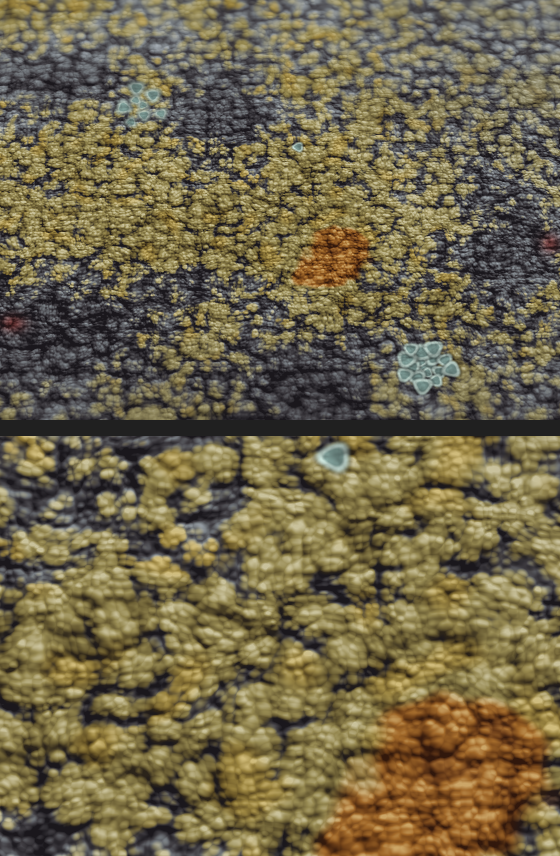
Top: the whole. Bottom: its middle third, enlarged.
Write a Shadertoy shader that draws this texture.

```glsl
// Macro view of yellow crust lichen on dark stone, in shallow focus.
// Smooth-max domes form a lit grainy relief; gradient noise spreads the crust,
// and the relief softens away from the focal band. Cups and a rust clump sit on top.

const float TAU = 6.28318;
const vec2 LIGHT_DIR = vec2(0.25, 0.97);

// Bare stone patches: centre, radii
const vec4 BARE[6] = vec4[6](
    vec4(0.50, 0.71, 0.11, 0.11), vec4(1.20, 0.40, 0.13, 0.09),
    vec4(0.08, 0.20, 0.28, 0.13), vec4(0.72, 0.07, 0.14, 0.10),
    vec4(0.13, 0.82, 0.17, 0.06), vec4(0.42, 0.32, 0.13, 0.05));

vec2 hash22(vec2 p) {
    vec3 q = fract(p.xyx * vec3(0.1031, 0.1030, 0.0973));
    q += dot(q, q.yzx + 33.33);
    return fract((q.xx + q.yz) * q.zy);
}

float cornerSlope(vec2 cell, vec2 offset) {
    float angle = TAU * hash22(cell).x;
    return dot(vec2(cos(angle), sin(angle)), offset);
}

float gradientNoise(vec2 p) {
    vec2 i = floor(p), f = p - i, e = vec2(1.0, 0.0);
    vec2 u = f * f * f * (f * (f * 6.0 - 15.0) + 10.0);
    float low = mix(cornerSlope(i, f), cornerSlope(i + e, f - e), u.x);
    float high = mix(cornerSlope(i + e.yx, f - e.yx), cornerSlope(i + 1.0, f - 1.0), u.x);
    return 1.4 * mix(low, high, u.y);
}

// Scattered round grains; a low hardness melts them together
float domes(vec2 p, float hardness) {
    vec2 cell = floor(p);
    float sum = 1.0;
    for (int j = -1; j <= 1; j++)
    for (int i = -1; i <= 1; i++) {
        vec2 id = cell + vec2(i, j);
        vec2 rnd = hash22(id + 17.0);
        vec2 d = p - id - 0.15 - 0.7 * rnd;
        float radius = mix(0.45, 0.85, fract(7.0 * (rnd.x + rnd.y)));
        sum += exp(hardness * (1.0 - dot(d, d) / (radius * radius)));
    }
    return (log(sum) - log(2.0)) / hardness;
}

float relief(vec2 p, float blur) {
    float sharp = 1.0 - blur;
    float hardness = mix(14.0, 3.5, blur);
    float height = 0.48 * (domes(p * 27.0, hardness) - 0.55);
    height += 0.30 * mix(0.25, 1.0, sharp) * (domes(p * 61.0 + 5.0, hardness) - 0.55);
    return height + 0.15 * sharp * sharp * (domes(p * 125.0 + 9.0, hardness) - 0.55);
}

float spot(vec2 p, vec2 centre, vec2 radii) {
    vec2 q = (p - centre) / radii;
    return exp(-dot(q, q));
}

vec3 ramp(vec3 deep, vec3 shade, vec3 body, vec3 glint, float tone) {
    float t = 3.0 * clamp(tone, 0.0, 1.0);
    vec3 lower = mix(deep, shade, clamp(t, 0.0, 1.0));
    return mix(mix(lower, body, clamp(t - 1.0, 0.0, 1.0)), glint, clamp(t - 2.0, 0.0, 1.0));
}

// Pale rimmed cups on a golden-angle spiral
vec3 addCups(vec3 color, vec2 p, vec2 centre, float spread, float size, int count, float edge, float tone) {
    for (int k = 0; k < count; k++) {
        float angle = 2.39996 * float(k);
        vec2 rnd = hash22(vec2(k, count));
        vec2 offset = spread * sqrt(float(k) / float(count)) * vec2(cos(angle), 0.75 * sin(angle));
        vec2 q = (p - centre - offset) * vec2(1.0, 1.15);
        float radius = size * mix(0.65, 1.1, rnd.x);
        float d = length(q) * (1.0 + 0.12 * sin(3.0 * atan(q.y, q.x + 0.0001) + TAU * rnd.y));
        float rim = smoothstep(radius * 0.5, radius * 0.75, d);
        vec3 cup = mix(vec3(0.45, 0.56, 0.54), vec3(0.68, 0.76, 0.73), rim) * (0.75 + 0.4 * tone);
        color = mix(color, color * 0.55, 0.6 * smoothstep(radius * 1.4, radius, d));
        color = mix(color, cup, smoothstep(radius + edge, radius - edge, d));
    }
    return color;
}

void mainImage(out vec4 fragColor, in vec2 fragCoord) {
    vec2 p = fragCoord / iResolution.y;
    vec2 ground = (p - vec2(0.667, 0.0)) * vec2(1.0, 1.12) / (1.12 - 0.2 * p.y) + 3.0;
    ground += 0.008 * vec2(gradientNoise(ground * 14.0), gradientNoise(ground * 14.0 + 40.0));

    // Focus and lighting
    float blur = clamp(smoothstep(0.58, 1.05, p.y) + 0.55 * smoothstep(0.30, -0.05, p.y), 0.0, 0.95);
    float height = relief(ground, blur);
    float slope = height - relief(ground + LIGHT_DIR * 0.004, blur);
    float broad = gradientNoise(ground * 5.0 + 20.0);
    float fine = gradientNoise(ground * 170.0) * (1.0 - blur);
    float tone = 0.51 + 0.85 * height + 1.15 * slope + 0.10 * broad + 0.13 * fine + 0.16 * (p.y - 0.5);

    // Crust coverage
    float cover = 0.02 + 0.28 * gradientNoise(ground * 3.0) + 0.38 * gradientNoise(ground * 9.0)
        + 0.35 * gradientNoise(ground * 27.0) + 1.1 * height + 0.45 * spot(p, vec2(0.45, 0.48), vec2(0.5, 0.22));
    float bare = 0.0;
    for (int k = 0; k < 6; k++) bare = max(bare, spot(p, BARE[k].xy, BARE[k].zw));
    float crust = smoothstep(-0.16 - 0.2 * blur, 0.16 + 0.2 * blur, cover - 0.75 * bare);

    // Stone and crust colours
    float stoneTone = tone - 0.20 * bare + 0.10 * smoothstep(0.5, 1.0, p.y);
    vec3 stone = ramp(vec3(0.10, 0.09, 0.11), vec3(0.25, 0.24, 0.26), vec3(0.45, 0.47, 0.49), vec3(0.66, 0.69, 0.72), stoneTone);
    vec3 lichen = ramp(vec3(0.17, 0.14, 0.10), vec3(0.40, 0.35, 0.19), vec3(0.59, 0.54, 0.32), vec3(0.79, 0.76, 0.61), tone + 0.05);
    float ochre = smoothstep(0.1, 0.6, gradientNoise(ground * 18.0 + 60.0));
    lichen *= mix(vec3(1.0), vec3(1.06, 0.95, 0.65), 0.6 * ochre);
    float cool = 0.45 * smoothstep(0.7, 1.3, p.x) * smoothstep(0.3, 0.9, p.y) + 0.25 * smoothstep(0.35, 0.0, p.y);
    lichen = mix(lichen, vec3(dot(lichen, vec3(0.33))) * vec3(0.98, 1.02, 1.04), cool);
    vec3 color = mix(stone, lichen, crust);

    // Rust clump and red flecks
    float clump = spot(p, vec2(0.81, 0.41), vec2(0.075, 0.055)) + 0.75 * spot(p, vec2(0.76, 0.345), vec2(0.09, 0.035));
    clump = smoothstep(0.32, 0.55, clump + 0.18 * gradientNoise(ground * 30.0));
    vec3 rust = ramp(vec3(0.20, 0.09, 0.04), vec3(0.44, 0.24, 0.08), vec3(0.64, 0.40, 0.15), vec3(0.80, 0.64, 0.39), tone);
    color = mix(color, rust, 0.9 * clump);
    float red = spot(p, vec2(1.31, 0.42), vec2(0.022)) + spot(p, vec2(0.03, 0.23), vec2(0.03, 0.02));
    color = mix(color, vec3(0.40, 0.15, 0.14) * (0.5 + tone), 0.7 * red);

    // Pale cups
    color = addCups(color, p, vec2(1.015, 0.13), 0.068, 0.021, 16, 0.004, tone);
    color = addCups(color, p, vec2(0.34, 0.75), 0.065, 0.018, 8, 0.009, tone);
    color = addCups(color, p, vec2(0.71, 0.65), 0.0, 0.012, 1, 0.003, tone);
    fragColor = vec4(clamp(color, 0.0, 1.0), 1.0);
}
```
